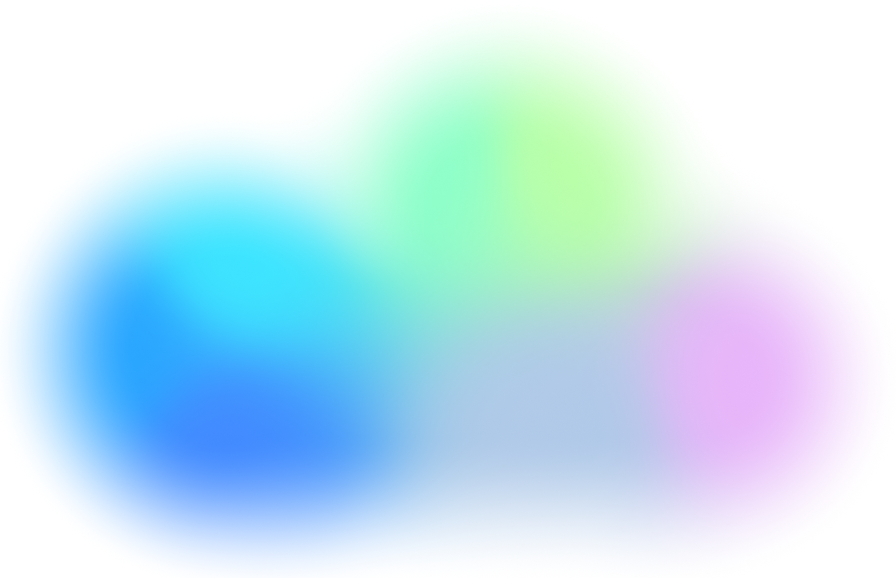
Write a WebGL 1 fragment shader that draws this background.

```glsl
precision highp float;

uniform vec2 u_resolution;

const float BLUR = 0.13;
const float BLEND = 0.10;
const vec3 WHITE = vec3(1.0);
const vec3 BLUE = vec3(0.26, 0.54, 1.0);
const vec3 AZURE = vec3(0.16, 0.65, 1.0);
const vec3 CYAN = vec3(0.24, 0.90, 1.0);
const vec3 MINT = vec3(0.56, 1.0, 0.79);
const vec3 LIME = vec3(0.73, 1.0, 0.66);
const vec3 HAZE = vec3(0.69, 0.79, 0.91);
const vec3 VIOLET = vec3(0.91, 0.71, 0.98);

float hash(vec2 p) {
    return fract(sin(dot(p, vec2(127.1, 311.7))) * 43758.5453);
}

float circle(vec2 p, vec2 center, float radius) {
    return length(p - center) - radius;
}

float capsule(vec2 p, vec2 a, vec2 b, float radius) {
    vec2 axis = b - a;
    float t = clamp(dot(p - a, axis) / dot(axis, axis), 0.0, 1.0);
    return length(p - a - axis * t) - radius;
}

float smoothUnion(float a, float b, float k) {
    float h = max(k - abs(a - b), 0.0) / k;
    return min(a, b) - 0.25 * k * h * h;
}

// Three lobes joined by a rounded body
float cloud(vec2 p, float k) {
    float d = capsule(p, vec2(0.60, 0.37), vec2(1.06, 0.37), 0.25);
    d = smoothUnion(d, circle(p, vec2(0.394, 0.394), 0.285), k);
    d = smoothUnion(d, circle(p, vec2(0.88, 0.62), 0.26), k);
    return smoothUnion(d, circle(p, vec2(1.22, 0.345), 0.215), k);
}

// Colour premultiplied by its inverse-distance weight
vec4 tint(vec2 p, vec2 center, vec3 color) {
    vec2 offset = p - center;
    float falloff = dot(offset, offset) + 0.01;
    return vec4(color, 1.0) / (falloff * falloff);
}

vec3 palette(vec2 p) {
    vec4 sum = tint(p, vec2(0.38, 0.22), BLUE);
    sum += tint(p, vec2(0.20, 0.39), AZURE);
    sum += tint(p, vec2(0.42, 0.56), CYAN);
    sum += tint(p, vec2(0.74, 0.72), MINT);
    sum += tint(p, vec2(0.99, 0.73), LIME);
    sum += tint(p, vec2(0.96, 0.24), HAZE);
    sum += tint(p, vec2(1.32, 0.34), VIOLET);
    return sum.rgb / sum.a;
}

void main() {
    vec2 p = gl_FragCoord.xy / u_resolution.y;
    // Keep the composition centred at other proportions
    p.x += 0.5 * (512.0 / 330.0 - u_resolution.x / u_resolution.y);

    float coverage = 1.0 - smoothstep(-BLUR, BLUR, cloud(p, BLEND));
    vec3 color = mix(WHITE, palette(p), coverage);

    // Fine dither against banding
    color += (hash(p) - 0.5) / 255.0;
    gl_FragColor = vec4(color, 1.0);
}
```
